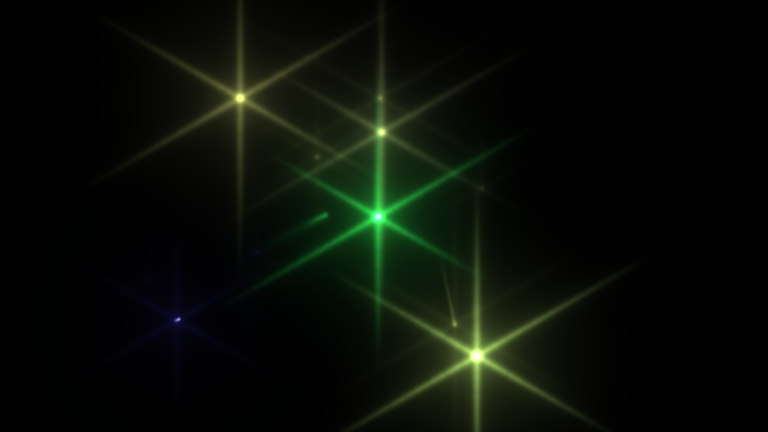
Write a Shadertoy shader that draws this background.

```glsl
// Coloured six-pointed lens stars shining on black, with fainter sparks.
// Each star adds three crossed tapering rays, a round haze and a hot core;
// all lengths are fractions of the canvas height.

#define RAY_WIDTH 0.0085
#define RAY_TAPER 1.45
#define BLOOM_WIDTH 0.021
#define HAZE_SIZE 0.125
#define HAZE_GAIN 0.34
#define CORE_SIZE 0.0085
#define RIPPLE 0.05
#define LIME vec3(0.54, 0.68, 0.33)
#define GOLD vec3(0.50, 0.53, 0.28)
#define OLIVE vec3(0.39, 0.41, 0.25)
#define GREEN vec3(0.13, 0.74, 0.25)
#define BLUE vec3(0.09, 0.07, 0.33)

const float PI = 3.14159265;

// Light along one axis, narrowing and fading to nothing at its reach.
float ray(vec2 p, vec2 axis, float reach) {
    float along = abs(dot(p, axis));
    float across = abs(axis.x * p.y - axis.y * p.x);
    float remain = max(1.0 - along / reach, 0.0);
    float ripple = 1.0 + RIPPLE * sin(along * 210.0) * sin(along * 83.0 + 1.0);
    float width = RAY_WIDTH * (0.75 + 0.35 * remain);
    float line = exp(-across * across / (width * width));
    float bloom = exp(-across / BLOOM_WIDTH);
    return pow(remain, RAY_TAPER) * ripple * (0.44 * line + 0.25 * bloom);
}

// Reach holds the vertical, falling and rising ray lengths.
float rays(vec2 p, vec3 reach) {
    float light = 0.0;
    for (int k = 0; k < 3; k++) {
        float angle = PI * (0.5 + float(k) / 3.0);
        light += ray(p, vec2(cos(angle), sin(angle)), reach[k]);
    }
    return light;
}

float core(vec2 p, float size) {
    return exp(-dot(p, p) / (size * size));
}

vec3 star(vec2 p, vec3 reach, vec3 tint, vec3 hot, float gain) {
    float haze = HAZE_GAIN * exp(-length(p) / HAZE_SIZE);
    // The wide haze fades to black at its rim
    haze *= 1.0 - smoothstep(0.15, 0.46, length(p));
    return gain * (tint * (rays(p, reach) + haze) + hot * core(p, CORE_SIZE));
}

// Soft streak between two points, brightest at its start.
float streak(vec2 p, vec2 start, vec2 end, float width) {
    vec2 span = end - start;
    float t = clamp(dot(p - start, span) / dot(span, span), 0.0, 1.0);
    float d = length(p - start - span * t);
    return exp(-d * d / (width * width)) * (1.0 - t);
}

void mainImage(out vec4 fragColor, in vec2 fragCoord) {
    vec2 uv = fragCoord / iResolution.y;
    uv.x += 0.5 * (16.0 / 9.0 - iResolution.x / iResolution.y);
    vec3 color = vec3(0.001, 0.002, 0.001);

    // Main stars
    color += star(uv - vec2(0.556, 0.773), vec3(0.44, 0.42, 0.46), GOLD, vec3(0.4, 0.4, 0.1), 0.80);
    color += star(uv - vec2(0.884, 0.694), vec3(0.46, 0.33, 0.45), OLIVE, vec3(0.45, 0.42, 0.2), 0.72);
    color += star(uv - vec2(0.875, 0.498), vec3(0.37, 0.31, 0.45), GREEN, vec3(0.45, 0.15, 0.6), 1.0);
    color += star(uv - vec2(1.104, 0.176), vec3(0.44, 0.42, 0.49), LIME, vec3(0.55, 0.45, 0.25), 1.12);
    color += star(uv - vec2(0.410, 0.259), vec3(0.27, 0.31, 0.31), BLUE, vec3(0.0), 0.36);

    // Faint sparks: position, reach, gain
    vec4 sparks[6] = vec4[6](
        vec4(0.880, 0.773, 0.40, 0.12), vec4(0.734, 0.637, 0.24, 0.08),
        vec4(1.053, 0.250, 0.40, 0.12), vec4(1.116, 0.565, 0.22, 0.05),
        vec4(0.595, 0.417, 0.20, 0.07), vec4(0.345, 0.352, 0.18, 0.06));
    for (int i = 0; i < 6; i++) {
        vec2 p = uv - sparks[i].xy;
        vec3 tint = mix(BLUE, GOLD, smoothstep(0.60, 0.72, sparks[i].x));
        color += tint * sparks[i].w * (rays(p, vec3(sparks[i].z)) + 2.4 * core(p, 0.006));
    }

    // Slanted glints
    color += GREEN * 0.40 * streak(uv, vec2(0.753, 0.502), vec2(0.705, 0.478), 0.006);
    color += GREEN * 0.13 * streak(uv, vec2(0.75, 0.50), vec2(0.59, 0.415), 0.014);
    color += GOLD * 0.28 * streak(uv, vec2(1.053, 0.248), vec2(1.020, 0.405), 0.005);
    color += vec3(0.6, 0.6, 0.8) * streak(uv, vec2(0.414, 0.261), vec2(0.402, 0.255), 0.0035);

    fragColor = vec4(min(color, 1.0), 1.0);
}
```
